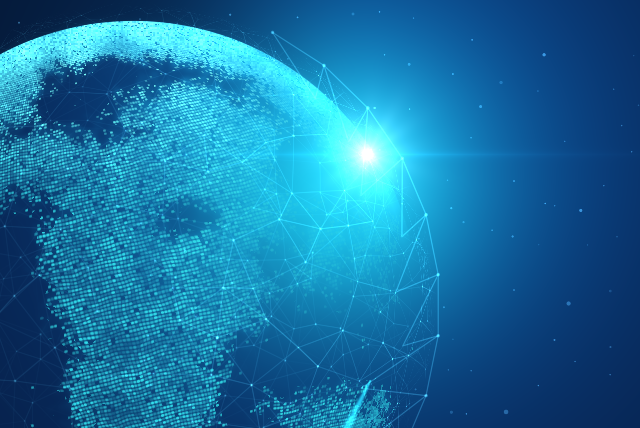
Reproduce this background procedurally as a WebGL 1 fragment shader.

```glsl
precision highp float;
// A dotted, networked globe lit by a cyan sunrise in deep blue space.
uniform vec2 u_resolution;

float hash(vec2 p) {
  return fract(sin(dot(p, vec2(127.1, 311.7))) * 43758.55);
}

vec2 hash2(vec2 p) {
  return vec2(hash(p), hash(p + 37.3));
}

// Gradient noise, roughly -0.5 to 0.5
float corner(vec2 cell, vec2 offset) {
  return dot(hash2(cell) * 2.0 - 1.0, offset);
}

float noise(vec2 p) {
  vec2 i = floor(p), f = p - i, e = vec2(1.0, 0.0);
  vec2 u = f * f * (3.0 - 2.0 * f);
  return mix(mix(corner(i, f), corner(i + e, f - e), u.x),
             mix(corner(i + e.yx, f - e.yx), corner(i + 1.0, f - 1.0), u.x), u.y);
}

// Approximate depth inside an ellipse
float blob(vec2 p, vec2 center, vec2 radii) {
  return (1.0 - length((p - center) / radii)) * min(radii.x, radii.y);
}

float segment(vec2 p, vec2 a, vec2 b) {
  vec2 d = b - a;
  return length(p - a - d * clamp(dot(p - a, d) / dot(d, d), 0.0, 1.0));
}

float stroke(float d, float width, float soft) {
  return 1.0 - smoothstep(width, width + soft, d);
}

// Land coverage, with ragged coasts
float landMask(vec2 p, float r) {
  p += 0.04 * vec2(noise(p * 9.0), noise(p * 9.0 + 20.0));
  float d = blob(p, vec2(0.36, 0.40), vec2(0.26, 0.31));
  d = max(d, blob(p, vec2(0.34, 0.10), vec2(0.17, 0.17)));
  d = max(d, blob(p, vec2(0.43, 0.73), vec2(0.12, 0.08)));
  d = max(d, blob(p, vec2(0.52, 0.57), vec2(0.15, 0.20)));
  d = max(d, blob(p, vec2(0.10, 0.61), vec2(0.22, 0.08)));
  d = max(d, blob(p, vec2(0.24, 0.44), vec2(0.13, 0.23)));
  d = max(d, blob(p, vec2(0.01, 0.79), vec2(0.09, 0.10)));
  d = max(d, blob(p, vec2(0.87, 0.49), vec2(0.04, 0.13)));
  d = max(d, blob(p, vec2(0.75, 0.40), vec2(0.05, 0.08)));
  d = max(d, blob(p, vec2(0.78, 0.02), vec2(0.11, 0.06)));
  d = max(d, min(r - 0.87, (p.y - 0.58) * 0.5));
  d = min(d, -blob(p, vec2(0.44, 0.50), vec2(0.05, 0.04)));
  d += 0.05 * noise(p * 14.0) + 0.05 * noise(p * 35.0);
  return smoothstep(-0.045, 0.045, d);
}

vec2 node(vec2 cell) {
  return cell + 0.1 + 0.8 * hash2(cell);
}

float edge(vec2 g, vec2 a, vec2 b, float soft) {
  return stroke(segment(g, a, b), 0.001, soft) * smoothstep(1.9, 0.5, length(a - b));
}

// Jittered nodes linked to their neighbours
float network(vec2 g, float soft) {
  vec2 cell = floor(g), c = node(cell);
  float sum = 0.0;
  for (int j = -1; j <= 1; j++) {
    for (int i = -1; i <= 1; i++) {
      vec2 o = vec2(float(i), float(j)), a = node(cell + o);
      sum += hash(cell + o + 5.0) * stroke(length(g - a), 0.01, soft * 1.5);
      if (dot(o, o) > 0.5) sum += 0.4 * edge(g, c, a, soft);
      if (abs(dot(o, o) - 1.0) < 0.1)
        sum += 0.4 * edge(g, a, node(cell + vec2(-o.y, o.x)), soft);
    }
  }
  return sum;
}

void main() {
  vec2 p = gl_FragCoord.xy / u_resolution.y;
  float px = 1.0 / u_resolution.y;
  vec2 globe = vec2(0.3125, 0.287), sun = vec2(0.859, 0.639);
  vec2 q = (p - globe) / 0.664, s = p - sun, haze = p - vec2(0.79, 0.56);
  float r = length(q), inside = smoothstep(1.0 + px, 1.0 - px, r);

  // Space and cyan haze
  vec3 col = vec3(0.025, 0.12, 0.28) + vec3(0.02, 0.20, 0.36) * exp(-2.2 * dot(s, s));
  col += vec3(0.05, 0.43, 0.27) * exp(-9.0 * dot(haze, haze));
  col *= mix(0.7, 1.0, max(inside, smoothstep(0.3, 0.9, p.x)));

  // Drifting particles
  for (int k = 0; k < 2; k++) {
    float scale = 8.0 + 5.0 * float(k);
    vec2 g = p * scale + 9.0 * float(k), cell = floor(g);
    float size = 0.0005 + 0.004 * pow(hash(cell + 3.0), 5.0);
    float d = length(g - cell - 0.15 - 0.7 * hash2(cell)) / scale;
    float glint = 0.25 + 0.75 * hash(cell + 6.0);
    col += vec3(0.2, 0.35, 0.4) * glint * stroke(d, size, px) * step(0.6, hash(cell + 8.0)) * (1.0 - inside);
  }

  // Land drawn as dots on tilted latitude rows
  float z = sqrt(max(1.0 - r * r, 0.0));
  vec2 t = mat2(0.97, -0.24, 0.24, 0.97) * q;
  vec2 grid = vec2(atan(t.x, z + 0.001), asin(clamp(t.y, -1.0, 1.0))) * 74.0;
  grid += 0.8 * vec2(noise(p * 20.0), noise(p * 20.0 + 7.0));
  vec2 cell = floor(grid);
  float land = landMask(p, r);
  float dots = smoothstep(0.7, 0.1, length((fract(grid) - 0.5) * vec2(0.8, 1.1)));
  dots = mix(dots * (0.3 + 0.8 * hash(cell)), 0.3 + 0.5 * hash(floor(p * 240.0)), smoothstep(0.6, 0.3, z));
  dots *= step(hash(cell + 4.0), land * 0.95) * inside * (0.9 + 0.8 * noise(p * 13.0));
  float bright = smoothstep(0.5, 0.95, p.y);
  vec3 landColor = mix(vec3(0.17, 0.76, 0.82), vec3(0.55, 1.0, 0.97), bright);
  float fade = mix(1.0, 0.4, smoothstep(0.45, 0.72, p.x) * smoothstep(0.1, 0.3, p.y));
  col = mix(col, landColor, clamp(dots * fade, 0.0, 1.0));
  col += vec3(0.03, 0.18, 0.18) * land * inside * fade * (0.45 + bright);
  float spike = segment(p, vec2(0.80, -0.02), vec2(0.865, 0.11));
  col += vec3(0.1, 0.5, 0.45) * stroke(spike, 0.0, 0.004 + 0.12 * max(0.11 - p.y, 0.0));

  // Rim light and network shell
  float upper = smoothstep(0.35, 0.8, p.y) * (0.8 + 0.8 * noise(p * 12.0));
  col += vec3(0.08, 0.30, 0.30) * upper * exp(-abs(r - 0.975) * mix(70.0, 22.0, inside));
  vec2 shell = q / 1.07;
  float sr = max(length(shell), 0.001);
  vec2 g = shell * asin(min(sr, 0.999)) / sr * 5.5 + 20.0;
  float web = network(g, px * 9.0) + 0.5 * network(g * 1.5 + 11.0, px * 13.0);
  web *= smoothstep(1.0, 0.96, sr);
  for (int k = 0; k < 9; k++) {
    float a = 1.1 - 0.2 * float(k);
    vec2 n0 = globe + 0.715 * vec2(cos(a), sin(a));
    vec2 n1 = globe + 0.715 * vec2(cos(a - 0.2), sin(a - 0.2));
    vec2 hub = globe + (0.56 + 0.12 * hash(vec2(a, 2.0))) * vec2(cos(a - 0.25), sin(a - 0.25));
    float d = min(segment(p, n0, n1), min(segment(p, n0, hub), segment(p, n1, hub)));
    web += 0.45 * stroke(d, 0.0, px * 1.2) + 0.8 * stroke(length(p - n0), 0.002, px * 1.5);
  }
  col += vec3(0.22, 0.45, 0.46) * web * mix(0.5, 0.9, smoothstep(0.2, 0.8, p.x));

  // Sun core, rays and horizontal flare
  float sd = length(s), angle = atan(s.y, s.x);
  float rays = 0.92 + 0.08 * cos(angle * 9.0) * cos(angle * 5.0 + 1.0);
  col += vec3(0.85, 0.7, 0.62) * exp(-sd * 26.0 * rays) * 1.2;
  col += vec3(0.05, 0.2, 0.17) * exp(-sd * 7.0);
  col += vec3(0.03, 0.14, 0.18) * exp(-abs(s.y) * 130.0 - abs(s.x) * 4.0);
  gl_FragColor = vec4(min(col, 1.0), 1.0);
}
```
